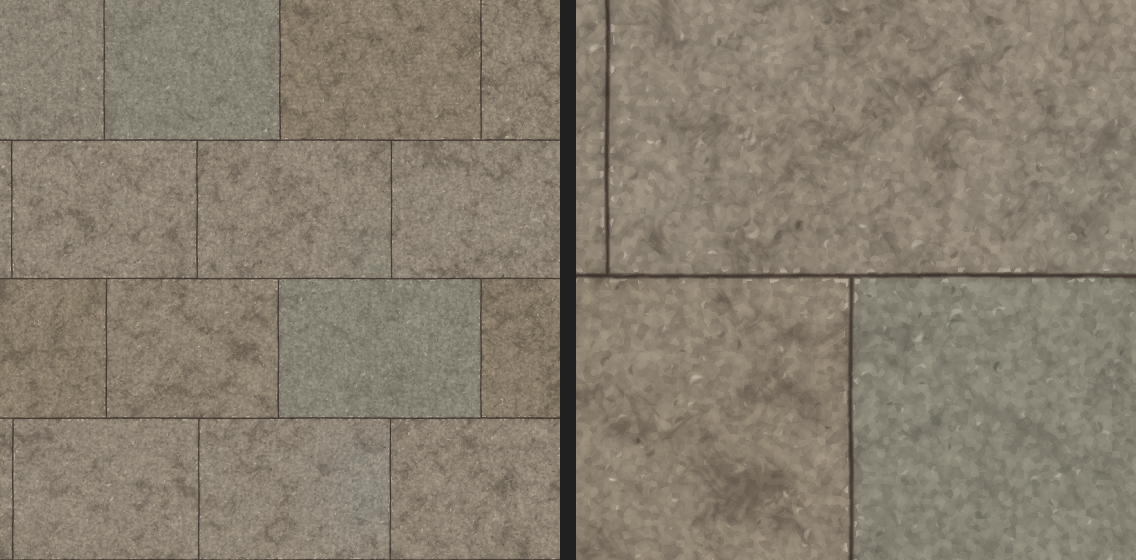
Left, the full canvas; right, a detail of the centre.
Give the GLSL for this texture, as a three.js fragment shader.

```glsl
varying vec2 vUv;

vec2 hash2(vec2 p) {
  return fract(sin(vec2(dot(p, vec2(127.1, 311.7)), dot(p, vec2(269.5, 183.3)))) * 43758.5);
}

// Cellular noise: offset to the nearest point in xy, its random value in z
vec3 cells(vec2 p) {
  vec2 base = floor(p);
  vec3 nearest = vec3(9.0);
  for (int j = -1; j <= 1; j++) {
    for (int i = -1; i <= 1; i++) {
      vec2 cell = base + vec2(float(i), float(j));
      vec2 offset = p - cell - hash2(cell);
      if (dot(offset, offset) < dot(nearest.xy, nearest.xy)) {
        nearest = vec3(offset, hash2(cell + 17.3).x);
      }
    }
  }
  return nearest;
}

// Layered cell distances without a main direction, about -0.5 to 0.5
float mottle(vec2 p) {
  float sum = 0.0, amp = 0.75;
  for (int i = 0; i < 4; i++) {
    p += 0.16 * sin(p.yx * 4.3 + float(i) * 2.1);
    sum += amp * (length(cells(p).xy) - 0.42);
    p = mat2(1.6, 1.2, -1.2, 1.6) * p + 3.7;
    amp *= 0.72;
  }
  return sum;
}

// Small curved chips with random size and direction
float chips(vec2 p, float rarity) {
  vec3 c = cells(p);
  float angle = c.z * 211.0;
  vec2 q = mat2(cos(angle), sin(angle), -sin(angle), cos(angle)) * c.xy;
  q.y += 1.5 * q.x * q.x;
  float size = 0.15 + 0.25 * fract(c.z * 57.0);
  float d = length(q * vec2(1.0, 2.4));
  return step(rarity, c.z) * (1.0 - smoothstep(size * 0.3, size, d));
}

float patchAt(vec2 p, vec2 center, vec2 radius) {
  return 1.0 - smoothstep(0.1, 1.0, length((p - center) / radius));
}

void main() {
  // Four courses, counted from the bottom
  float y = vUv.y + 0.0003 * sin(vUv.x * 19.0);
  vec3 beds = vec3(0.2533, 0.5026, 0.7497);
  float row = dot(step(beds, vec3(y)), vec3(1.0));
  vec3 bedGaps = abs(y - beds);
  float rowGap = min(min(bedGaps.x, bedGaps.y), min(bedGaps.z, abs(y)));

  // Three slabs in each course, staggered by half a slab
  float x = vUv.x + 0.0003 * sin(vUv.y * 47.0);
  vec3 joints = vec3(0.023, 0.355, 0.697);
  if (row > 0.5) joints = vec3(0.190, 0.497, 0.859);
  if (row > 1.5) joints = vec3(0.021, 0.352, 0.699);
  if (row > 2.5) joints = vec3(0.186, 0.500, 0.859);
  float slab = mod(dot(step(joints, vec3(x)), vec3(1.0)), 3.0);
  vec3 sides = abs(x - joints);
  float sideGap = min(sides.x, min(sides.y, sides.z));
  float gap = min(sideGap, rowGap);

  // Warmth of each slab, from green-grey to brown
  vec3 warmths = vec3(0.2, 0.1, 0.0);
  if (row > 0.5) warmths = vec3(1.0, 0.5, -1.0);
  if (row > 1.5) warmths = vec3(0.0, 0.1, 0.1);
  if (row > 2.5) warmths = vec3(0.5, -0.85, 0.95);
  float warmth = dot(warmths, 1.0 - step(0.5, abs(vec3(0.0, 1.0, 2.0) - slab)));
  vec2 p = vUv + vec2(slab, row) * vec2(3.71, 2.37);
  float broad = mottle(p * 9.0);
  float blotch = mottle(p * 31.0 + 5.0);

  // Cool areas that fade within single slabs
  float greenPatch = patchAt(vUv, vec2(0.68, 0.53), vec2(0.14, 0.13)) * step(2.0, row) * step(x, joints.z);
  float greyPatch = patchAt(vUv, vec2(0.65, 0.13), vec2(0.16, 0.18)) * step(row, 0.5) * step(x, joints.z);
  warmth -= greenPatch * 0.7 + greyPatch * 0.4;
  if (row > 2.5 && x < joints.x) warmth -= 1.0;
  warmth += broad * 0.4;

  vec3 stone = vec3(0.562, 0.522, 0.463);
  stone = mix(stone, vec3(0.532, 0.484, 0.410), clamp(warmth, 0.0, 1.0));
  stone = mix(stone, vec3(0.528, 0.516, 0.460), clamp(-warmth, 0.0, 1.0));
  stone += greyPatch * vec3(0.012, 0.017, 0.028);

  // Mottling and dark stains, weaker on the green slabs
  float wear = 0.6 + 0.4 * smoothstep(-0.8, 0.3, warmth);
  stone *= 1.0 - wear * (0.07 * broad + 0.12 * blotch);
  float stain = smoothstep(0.1, 0.5, blotch + 0.5 * broad);
  stone *= 1.0 - wear * stain * vec3(0.10, 0.11, 0.11);

  // Fine grain at three scales
  vec3 coarse = cells(p * 75.0 + 0.4 * blotch);
  vec3 medium = cells(p * 140.0);
  vec3 fine = cells(p * 250.0);
  float grain = 0.045 * (coarse.z - 0.5) + 0.09 * (medium.z - 0.5) + 0.14 * (fine.z - 0.5);
  grain += 0.08 * (0.4 - length(medium.xy));
  stone *= 1.0 + grain;

  // Pale fossil chips and dark pits
  float pale = chips(p * 62.0, 0.95) + 0.7 * chips(p * 110.0 + 9.0, 0.87);
  float pits = chips(p * 80.0 + 31.0, 0.9);
  stone += 0.13 * pale;
  stone *= 1.0 - 0.18 * pits;

  // Soiled rims, small chips along the edges and thin dark joints
  stone *= 1.0 - 0.06 * (1.0 - smoothstep(0.001, 0.007, gap));
  float rim = smoothstep(0.0015, 0.0025, gap) * (1.0 - smoothstep(0.003, 0.005, gap));
  stone += 0.12 * rim * smoothstep(0.75, 0.95, fine.z);
  float lineGap = min(sideGap * 1.1, rowGap) + 0.0005 * (medium.z - 0.5);
  float joint = 1.0 - smoothstep(0.0002, 0.0023, lineGap);
  vec3 jointColor = vec3(0.25, 0.21, 0.185) * (0.85 + 0.3 * coarse.z);
  gl_FragColor = vec4(mix(stone, jointColor, joint * 0.9), 1.0);
}
```
